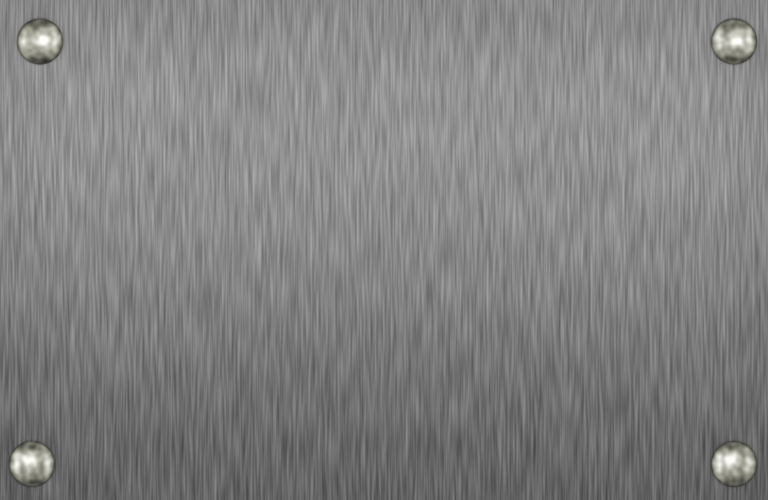
Write a Shadertoy shader that draws this texture.

```glsl
// A brushed steel plate held by four domed rivets, one near each corner.
// Stretched gradient noise forms the fine vertical grain over a soft sheen;
// each rivet is a shaded disc with reflections and a thin contact shadow.

vec2 hashGradient(vec2 cell) {
    vec3 h = fract(vec3(cell.xyx) * vec3(0.1031, 0.1030, 0.0973));
    h += dot(h, h.yzx + 33.33);
    float angle = 6.2832 * fract((h.x + h.y) * h.z);
    return vec2(cos(angle), sin(angle));
}

float gradientNoise(vec2 p) {
    vec2 cell = floor(p);
    vec2 f = p - cell;
    vec2 u = f * f * f * (f * (f * 6.0 - 15.0) + 10.0);
    float a = dot(hashGradient(cell), f);
    float b = dot(hashGradient(cell + vec2(1, 0)), f - vec2(1, 0));
    float c = dot(hashGradient(cell + vec2(0, 1)), f - vec2(0, 1));
    float d = dot(hashGradient(cell + vec2(1, 1)), f - vec2(1, 1));
    return mix(mix(a, b, u.x), mix(c, d, u.x), u.y);
}

// Sum of ever finer vertical streaks; the finest carry most contrast
float brushedGrain(vec2 p, float frequency) {
    float sum = 0.0;
    float weight = 0.028;
    for (int i = 0; i < 4; i++) {
        float stretch = 4.0 + 3.0 * float(i);
        sum += weight * gradientNoise(vec2(p.x * frequency, p.y * stretch) + 37.7 * float(i));
        frequency *= 1.52;
        weight *= 1.65;
    }
    return sum;
}

// Broad reflection: dark at the foot, brightest in the upper part
float plateSheen(vec2 p, float aspect) {
    float tone = mix(0.385, 0.572, smoothstep(-0.08, 0.74, p.y));
    tone -= 0.035 * smoothstep(0.82, 1.02, p.y);
    float side = abs(2.0 * p.x / aspect - 1.0);
    return tone - 0.02 * smoothstep(0.8, 1.0, side);
}

float softSpot(vec2 p, vec2 center, vec2 size) {
    vec2 d = (p - center) / size;
    return exp(-dot(d, d));
}

// Dome colour; q spans -1 to 1 across the rivet
vec3 rivetColor(vec2 q, vec2 glint, float seed) {
    float r = length(q);
    float dome = sqrt(max(1.0 - r * r, 0.0));
    float light = 0.42 + 0.20 * dome;
    light += 0.22 * gradientNoise(q * 3.4 + seed);
    light += 0.45 * softSpot(q, glint, vec2(0.34, 0.30));
    light += 0.34 * softSpot(q, vec2(-0.68, 0.0), vec2(0.20, 0.50));
    light += 0.28 * softSpot(q, vec2(0.66, 0.08), vec2(0.18, 0.48));
    light -= 0.24 * softSpot(q, vec2(0.05, -0.80), vec2(0.55, 0.18));
    light -= 0.16 * softSpot(q, vec2(-0.1, 0.74), vec2(0.45, 0.16));
    light *= 1.0 - 0.25 * smoothstep(0.88, 1.0, r);
    vec3 tint = mix(vec3(0.98, 0.98, 0.89), vec3(1.0, 1.0, 0.97), smoothstep(0.5, 0.95, light));
    return clamp(light * tint, 0.0, 1.0);
}

void mainImage(out vec4 fragColor, in vec2 fragCoord) {
    vec2 p = fragCoord / iResolution.y;
    float aspect = iResolution.x / iResolution.y;
    float pixel = 1.0 / iResolution.y;

    // Plate
    float metal = plateSheen(p, aspect) + brushedGrain(p, 67.0);
    vec3 color = vec3(metal);

    // Rivets, one per corner
    const float radius = 0.0455;
    for (int i = 0; i < 4; i++) {
        vec2 corner = vec2(i % 2, i / 2);
        vec2 center = mix(vec2(0.080, 0.072), vec2(aspect - 0.068, 0.917), corner);
        center.x -= 0.016 * (1.0 - corner.x) * (1.0 - corner.y);
        vec2 offset = p - center;
        float edge = length(offset) - radius;

        float shadow = exp(-max(edge, 0.0) / 0.0018);
        color *= 1.0 - 0.35 * shadow;

        vec2 glint = mix(vec2(-0.15, 0.20), vec2(0.14, 0.06), corner.y);
        vec3 dome = rivetColor(offset / radius, glint, 9.3 * float(i));
        color = mix(color, dome, 1.0 - smoothstep(-pixel, pixel, edge));
    }

    fragColor = vec4(color, 1.0);
}
```
